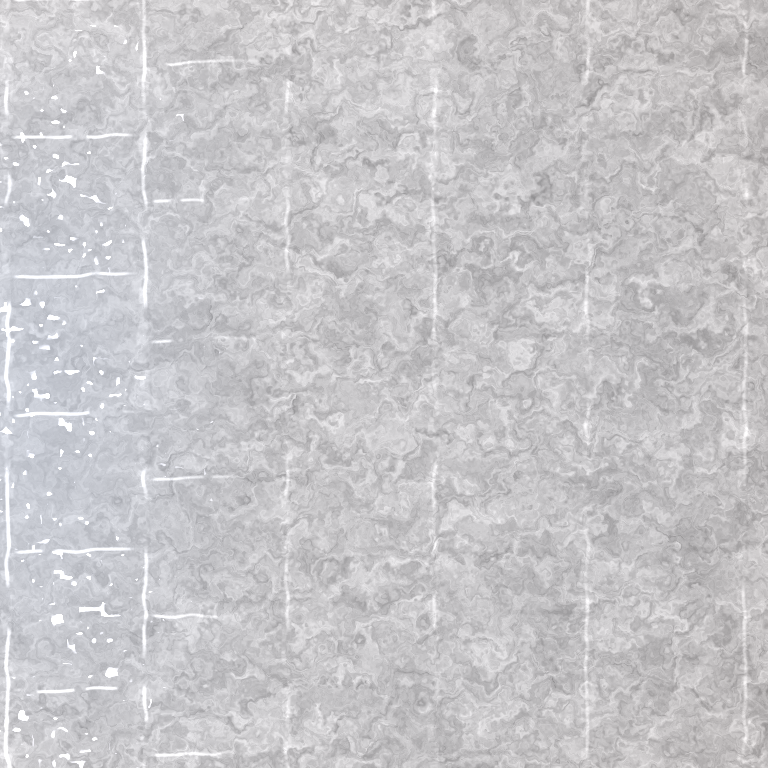
Give the GLSL for this texture, as a WebGL 2 fragment shader.

```glsl
#version 300 es
precision highp float;
// Silvery flaked wall covering laid as six staggered columns of tiles.
// Warped noise forms the crinkled foil; broken bright seams part the tiles,
// and a cool sheen from the left scatters white glints that fade rightward.
uniform vec2 u_resolution;
out vec4 fragColor;

float hash(vec2 p) {
  vec3 q = fract(vec3(p.xyx) * 0.1031);
  q += dot(q, q.yzx + 33.33);
  return fract((q.x + q.y) * q.z);
}

float noise(vec2 p) {
  vec2 i = floor(p), f = fract(p);
  f = f * f * (3.0 - 2.0 * f);
  float low = mix(hash(i), hash(i + vec2(1, 0)), f.x);
  float high = mix(hash(i + vec2(0, 1)), hash(i + vec2(1, 1)), f.x);
  return mix(low, high, f.y);
}

float fbm(vec2 p) {
  float sum = 0.0, gain = 0.5;
  for (int i = 0; i < 4; i++) {
    sum += gain * noise(p);
    p = mat2(1.6, 1.2, -1.2, 1.6) * p + 17.3;
    gain *= 0.55;
  }
  return sum;
}

// Columns widen slightly to the right, as if seen at an angle.
float seamX(float n) { return 0.010 + n * (0.175 + 0.0034 * n); }
float columnAt(float x) {
  return (sqrt(0.030625 + 0.0136 * (x - 0.010)) - 0.175) / 0.0068;
}

// Soft line of the given half width around distance zero.
float stroke(float d, float halfWidth) {
  float blur = 0.0008 + 0.7 / u_resolution.y;
  return 1.0 - smoothstep(halfWidth - blur, halfWidth + blur, abs(d));
}

void main() {
  vec2 p = gl_FragCoord.xy / u_resolution;
  float left = 1.0 - smoothstep(0.02, 0.42, p.x);
  float sheen = left * exp(-5.0 * pow(p.y - 0.48, 2.0));

  // Crinkled foil: flakes, lit relief and thin dark creases
  vec2 warp = vec2(fbm(p * 38.0), fbm(p * 38.0 + 71.0)) - 0.5;
  vec2 q = p * vec2(46.0, 62.0) + 5.0 * warp;
  float flake = fbm(q);
  float relief = flake - fbm(q + vec2(0.25, -0.4));
  float crease = 1.0 - smoothstep(0.0, 0.09, abs(noise(q * 1.1 + 40.0) - 0.5));
  float patches = fbm(p * vec2(11.0, 16.0) + 5.0) - 0.46;
  float contrast = mix(1.0, 0.5, sheen);
  float tone = 0.24 * (flake - 0.46) + 0.17 * relief + 0.10 * patches;
  tone -= 0.05 * crease * noise(p * 55.0 + 3.0);
  tone += 0.03 * (noise(p * 260.0) - 0.5);

  // Lighting: cool at the left, warmer toward the corners
  vec3 base = mix(vec3(0.765, 0.760, 0.768), vec3(0.785, 0.800, 0.835), sheen);
  float corner = smoothstep(0.35, 0.75, length(p - vec2(0.42, 0.45)));
  base += corner * vec3(0.004, -0.004, -0.012);
  base += 0.03 * smoothstep(0.7, 1.0, p.y) * (1.0 - p.x);
  base -= 0.025 * smoothstep(0.55, 1.0, p.x);
  vec3 color = base + tone * contrast;

  // Vertical seams, broken into uneven dashes
  float column = columnAt(max(p.x, 0.0));
  float nearest = round(column);
  float wobble = 0.005 * (noise(vec2(nearest * 9.0, p.y * 45.0)) - 0.5);
  float offSeam = p.x - seamX(nearest) + wobble;
  float dash = smoothstep(0.38, 0.68, noise(vec2(nearest * 13.0 + 4.0, p.y * 24.0)));
  dash *= 0.45 + 0.55 * noise(p * vec2(60.0, 110.0));
  float vertical = stroke(offSeam, 0.0021) * dash;
  float rough = stroke(offSeam, 0.008) * smoothstep(0.5, 0.75, noise(p * 130.0));
  float seamLight = mix(0.16, 0.42, left);
  color += seamLight * vertical + 0.06 * rough;
  color -= 0.025 * stroke(offSeam - 0.006, 0.002) * (1.0 - dash);

  // Horizontal joints, shifted by half a tile in every other column
  float index = floor(column);
  float across = fract(column);
  float drop = 1.0 - p.y + 0.03 * (across - 0.5) * 0.18;
  float row = (drop - mix(0.178, 0.081, mod(index, 2.0))) / 0.180;
  float rowId = round(row);
  float bend = 0.004 * (noise(vec2(p.x * 40.0, rowId * 5.0 + index)) - 0.5);
  float offJoint = (row - rowId) * 0.180 + bend;
  float span = smoothstep(0.03, 0.10, across) * (1.0 - smoothstep(0.78, 0.98, across));
  float broken = smoothstep(0.30, 0.55, noise(vec2(p.x * 48.0, rowId * 7.0 + index * 3.0)));
  float joint = stroke(offJoint, 0.0016) * span * broken;
  color += joint * 0.38 * (1.0 - smoothstep(0.12, 0.40, p.x));
  color -= 0.035 * stroke(offJoint + 0.003, 0.003) * broken * smoothstep(0.2, 0.5, p.x);

  // White glints clustered where the sheen falls
  float reach = 1.0 - smoothstep(0.10, 0.36, p.x + 0.12 * abs(p.y - 0.5));
  float cluster = smoothstep(0.28, 0.62, noise(p * vec2(17.0, 14.0) + 9.0));
  vec2 speckAt = p * vec2(112.0, 126.0) + 1.5 * warp;
  float limit = 0.97 - 0.17 * reach * cluster;
  float glint = smoothstep(limit, limit + 0.07, noise(speckAt));
  color += vec3(0.30, 0.30, 0.32) * glint * smoothstep(0.0, 0.25, reach);

  fragColor = vec4(clamp(color, 0.0, 1.0), 1.0);
}
```
